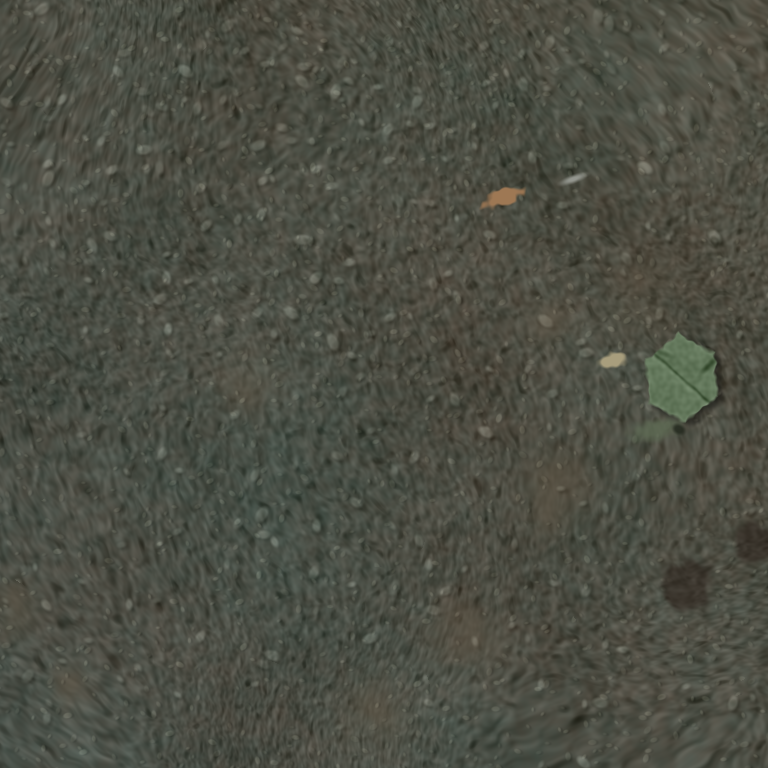
Reproduce this texture procedurally as a WebGL 2 fragment shader.

```glsl
#version 300 es
precision highp float;
// Dim, gritty ground with small pebbles, tan dust, damp stains and one green leaf.
// Stretched gradient noise makes the grit, jittered cells hold the pebbles,
// and distance functions shape the leaf and the few loose chips.
uniform vec2 u_resolution;
out vec4 outColor;

vec2 hash2(vec2 c) {
  vec3 q = fract(c.xyx * vec3(0.1031, 0.1030, 0.0973));
  q += dot(q, q.yzx + 33.33);
  return fract((q.xx + q.yz) * q.zy);
}

mat2 turn(float a) { return mat2(cos(a), -sin(a), sin(a), cos(a)); }

float cornerSlope(vec2 cell, vec2 offset) {
  float a = 6.2832 * hash2(cell).x;
  return dot(vec2(cos(a), sin(a)), offset);
}

float noise(vec2 p) {
  vec2 i = floor(p), f = p - i, e = vec2(1.0, 0.0);
  vec2 w = f * f * f * (f * (f * 6.0 - 15.0) + 10.0);
  return mix(mix(cornerSlope(i, f), cornerSlope(i + e, f - e), w.x),
             mix(cornerSlope(i + e.yx, f - e.yx), cornerSlope(i + 1.0, f - 1.0), w.x), w.y);
}

// Approximate signed distance to a turned ellipse.
float ellipse(vec2 p, vec2 radii, float angle) {
  return (length(turn(angle) * p / radii) - 1.0) * min(radii.x, radii.y);
}

float cover(float d, float blur) { return 1.0 - smoothstep(-blur, blur, d); }

// Lit pebbles are positive, their shadows at the lower right negative.
float pebbles(vec2 p, float share) {
  vec2 home = floor(p);
  float light = 0.0;
  for (int k = 0; k < 9; k++) {
    vec2 cell = home + vec2(k % 3, k / 3) - 1.0;
    vec2 kind = hash2(cell + 71.0), shape = hash2(cell + 133.0);
    if (kind.x > share) continue;
    vec2 d = p - cell - 0.15 - 0.7 * hash2(cell);
    vec2 radii = mix(0.13, 0.32, shape.x * shape.x) * vec2(1.35, 0.85);
    float body = cover(ellipse(d, radii, shape.y * 3.1416), 0.09);
    float shade = cover(ellipse(d - vec2(0.13, -0.15), radii, shape.y * 3.1416), 0.12);
    float lit = (0.35 + 0.65 * kind.y) * (1.0 + 1.2 * dot(d, vec2(-0.6, 0.8)));
    light += body * lit - 0.4 * shade * (1.0 - body);
  }
  return light;
}

vec3 ground(vec2 p) {
  // Grit leans a little and is longer than wide.
  vec2 q = turn(0.35 + 0.5 * noise(p * 2.5)) * (p - 0.5) * vec2(1.2, 0.85);
  vec2 warped = q + 0.006 * vec2(noise(p * 35.0), noise(p * 35.0 + 19.0));
  float relief = noise(warped * 85.0) - noise(warped * 85.0 + vec2(-0.3, 0.35));
  float tone = 0.045 * noise(p * 5.0) + 0.045 * noise(q * 30.0 + 7.0)
             + 0.055 * noise(warped * 70.0 + 31.0) + 0.06 * noise(warped * 140.0) - 0.07 * relief;
  tone -= 0.06 * smoothstep(0.2, 0.5, noise(warped * 60.0 + 50.0));
  vec3 col = vec3(0.296, 0.304, 0.265) + tone;

  // Drifts between mossy green and earthy brown.
  float hue = noise(p * 4.0 + 3.0) + 0.7 * noise(p * 26.0) + 0.5 * noise(p * 75.0 + 9.0);
  col += hue * vec3(-0.026, 0.006, 0.010) + (p.x + p.y - 1.0) * vec3(0.010, -0.002, -0.010);

  // Dusty tan patches.
  for (int k = 0; k < 9; k++) {
    vec2 d = p - hash2(vec2(k, 5 * k + 3));
    float size = 0.025 + 0.025 * hash2(vec2(k, 40)).x;
    float dust = exp(-dot(d, d) / (size * size)) * (0.75 + 0.7 * noise(p * 22.0));
    col = mix(col, vec3(0.365, 0.325, 0.265), 0.65 * clamp(dust, 0.0, 1.0));
  }

  // Pebbles gather towards the upper left.
  float crowd = smoothstep(0.3, 1.0, p.y) * (1.0 - 0.5 * p.x) + 0.4 * noise(p * 6.0);
  col += vec3(0.125, 0.13, 0.125) * pebbles(p * 40.0, 0.12 + 0.25 * crowd);
  col += vec3(0.085, 0.085, 0.075) * pebbles(turn(0.6) * p * 75.0 + 17.0, 0.25 + 0.12 * crowd);

  // Damp stains near the lower right.
  float ragged = 0.016 * noise(p * 28.0) + 0.008 * noise(p * 70.0);
  float stain = min(ellipse(p - vec2(0.896, 0.238), vec2(0.032, 0.037), 0.3),
                    ellipse(p - vec2(0.985, 0.290), vec2(0.030, 0.022), -0.4));
  return mix(col, vec3(0.205, 0.178, 0.148) + 0.5 * tone, 0.8 * cover(stain + ragged, 0.008));
}

float hexagon(vec2 p, float apothem) {
  float a = mod(atan(p.y, p.x) - 0.61, 1.0472) - 0.5236;
  return length(p) * cos(a) - apothem;
}

void main() {
  vec2 p = gl_FragCoord.xy / u_resolution;
  vec3 col = ground(p);
  float rough = 0.005 * noise(p * 90.0) + 0.004 * noise(p * 45.0);

  // Loose chips: orange, cream and a pale sliver.
  col = mix(col, vec3(0.62, 0.47, 0.33), cover(ellipse(p - vec2(0.657, 0.743), vec2(0.022, 0.010), 0.3) + 1.5 * rough, 0.003));
  col = mix(col, vec3(0.66, 0.62, 0.49), cover(ellipse(p - vec2(0.798, 0.531), vec2(0.016, 0.009), 0.2) + rough, 0.003));
  col = mix(col, vec3(0.58, 0.59, 0.56), cover(ellipse(p - vec2(0.747, 0.767), vec2(0.015, 0.004), 0.35), 0.003));

  // Leaf with its shadow, faded stalk end and creases.
  vec2 l = p - vec2(0.888, 0.508);
  vec2 bent = l * vec2(1.06, 0.95);
  col *= 1.0 - 0.4 * cover(hexagon(bent - vec2(0.005, -0.004), 0.049) + rough, 0.006);
  col = mix(col, vec3(0.37, 0.42, 0.33), 0.8 * cover(ellipse(l - vec2(-0.034, -0.068), vec2(0.030, 0.012), 0.15) + rough, 0.007));
  col = mix(col, vec3(0.14, 0.16, 0.12), 0.85 * cover(ellipse(l - vec2(-0.004, -0.067), vec2(0.008, 0.006), -0.5), 0.003));
  vec2 v = turn(-0.72) * l;
  float side = v.y + 0.003 * noise(p * 40.0);
  vec3 leaf = vec3(0.385, 0.465, 0.355) + 0.05 * noise(p * 45.0) + 0.07 * noise(p * 130.0);
  leaf += 0.045 * exp(-pow((side + 0.004) / 0.003, 2.0)) - 0.14 * exp(-pow(side / 0.0022, 2.0));
  leaf -= 0.18 * cover(ellipse(l - vec2(0.036, 0.017), vec2(0.013, 0.003), 0.8), 0.003);
  leaf -= 0.15 * cover(ellipse(l - vec2(-0.028, 0.034), vec2(0.011, 0.003), -0.4), 0.003);
  float edge = hexagon(bent, 0.047) + rough;
  leaf += 0.04 * smoothstep(-0.006, 0.0, edge);
  outColor = vec4(mix(col, leaf, cover(edge, 0.002)), 1.0);
}
```
